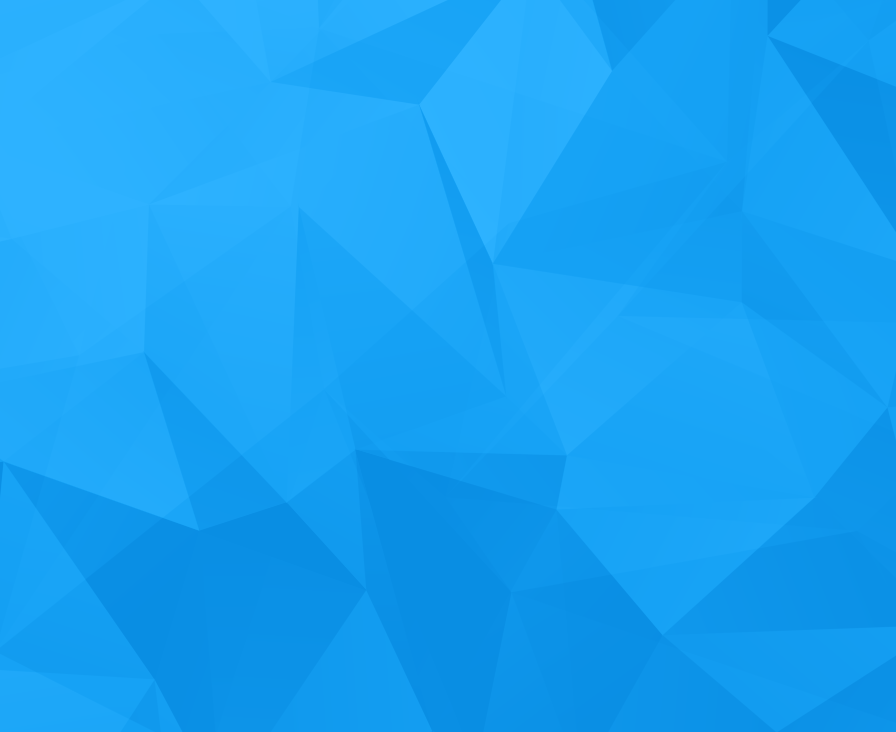
A WebGL 2 fragment shader for this background:

```glsl
#version 300 es
precision highp float;
// Low-poly backdrop of softly shaded blue triangles, lightest at the top left.
uniform vec2 u_resolution;
out vec4 fragColor;

vec2 hash2(vec2 p) {
  vec3 h = fract(p.xyx * vec3(0.1031, 0.1030, 0.0973));
  h += dot(h, h.yzx + 33.33);
  return fract((h.xx + h.yz) * h.zy);
}

float cross2(vec2 a, vec2 b) { return a.x * b.y - a.y * b.x; }

// Signed distance to an edge, positive on its left
float edgeDist(vec2 p, vec2 a, vec2 b) {
  return cross2(b - a, p - a) / length(b - a);
}

vec2 vertexAt(vec2 id, float seed) {
  return id + 0.5 + 0.9 * (hash2(id + seed) - 0.5);
}

// Broad distribution of light, with facet variation reduced in the glow
float toneAt(vec2 p, float variation) {
  float glow = smoothstep(0.68, 0.2, length((p - vec2(0.13, 0.9)) * vec2(1.0, 0.88)));
  float middle = smoothstep(0.34, 0.06, distance(p, vec2(0.87, 0.47)));
  float crest = smoothstep(0.24, 0.05, distance(p, vec2(0.77, 0.9)));
  float corner = smoothstep(0.25, 0.05, distance(p, vec2(0.0, 0.14)));
  float bandY = (p.y - 0.25) / 0.12;
  float band = exp(-bandY * bandY) * smoothstep(1.05, 0.6, p.x);
  float tone = 0.35 + 0.56 * glow + 0.27 * middle + 0.36 * crest + 0.3 * corner - 0.25 * band;
  return tone + variation * (1.0 - 0.65 * glow);
}

// One triangle as (weighted tone, weight)
vec2 facet(vec2 q, vec2 a, vec2 b, vec2 c, vec2 key, mat2 turn, float cells) {
  float d = min(edgeDist(q, a, b), min(edgeDist(q, b, c), edgeDist(q, c, a)));
  float blur = 0.75 * cells / u_resolution.y;
  float weight = smoothstep(-blur, blur, d);
  vec2 middle = (a + b + c) / 3.0;
  vec2 rnd = hash2(key);
  float angle = 6.2832 * rnd.y;
  float slope = 0.13 * dot(q - middle, vec2(cos(angle), sin(angle)));
  float tone = toneAt(middle * turn / cells, 0.56 * (rnd.x - 0.5));
  return weight * vec2(tone + slope, 1.0);
}

// Mesh of jittered quads, each cut along a valid diagonal
float mesh(vec2 p, float cells, float seed, float angle) {
  mat2 turn = mat2(cos(angle), sin(angle), -sin(angle), cos(angle));
  vec2 q = turn * p * cells;
  vec2 sum = vec2(0.0);
  for (int j = -1; j <= 0; j++) {
    for (int i = -1; i <= 0; i++) {
      vec2 id = floor(q) + vec2(i, j);
      vec2 a = vertexAt(id, seed);
      vec2 b = vertexAt(id + vec2(1, 0), seed);
      vec2 c = vertexAt(id + vec2(1, 1), seed);
      vec2 d = vertexAt(id + vec2(0, 1), seed);
      float areaAC = min(cross2(b - a, c - a), cross2(c - a, d - a));
      float areaBD = min(cross2(b - a, d - a), cross2(c - b, d - b));
      bool cutAC = areaAC > areaBD;
      if (min(areaAC, areaBD) > 0.06) cutAC = hash2(id + seed + 7.3).x > 0.5;
      vec2 key = id + seed + 31.7;
      vec2 key2 = key + 57.1;
      if (cutAC) {
        sum += facet(q, a, b, c, key, turn, cells);
        sum += facet(q, a, c, d, key2, turn, cells);
      } else {
        sum += facet(q, a, b, d, key, turn, cells);
        sum += facet(q, b, c, d, key2, turn, cells);
      }
    }
  }
  return sum.x / max(sum.y, 0.0001);
}

void main() {
  vec2 p = gl_FragCoord.xy / u_resolution.y;

  // Crisp facets with a faint, larger mesh laid across them
  float tone = mix(mesh(p, 4.6, 113.0, 0.5), mesh(p, 3.1, 241.0, -0.35), 0.24);
  tone = clamp(tone, 0.0, 1.0);

  // Deep blue through azure to sky blue
  vec3 deepBlue = vec3(0.035, 0.555, 0.89);
  vec3 azure = vec3(0.085, 0.635, 0.96);
  vec3 skyBlue = vec3(0.18, 0.7, 1.0);
  vec3 colour = mix(deepBlue, azure, smoothstep(0.0, 0.55, tone));
  colour = mix(colour, skyBlue, smoothstep(0.45, 1.0, tone));
  fragColor = vec4(colour, 1.0);
}
```
